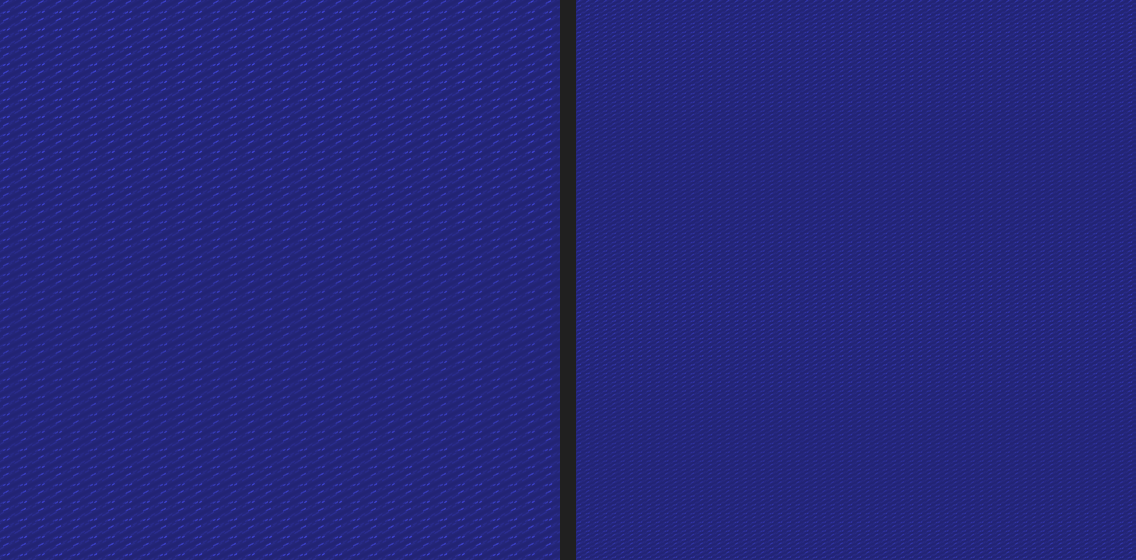
Left: one tile. Right: repeated 2 by 2.
Give the GLSL for this texture, as a WebGL 1 fragment shader.

```glsl
precision highp float;
// Dark blue twill: a square grid of cells, each crossed by two slanted strands.
// Small soft flecks sit in loose clusters along the strands, few of them bright.
// Cell strength varies by a wrapped hash and a slow vertical wave, so it tiles.

uniform vec2 u_resolution;

#define REPEATS 32.0
#define STRANDS 2.0
#define FLECKS 12
#define FLECK_STEP 0.83
#define FLECK_RADIUS 0.046
#define JITTER 0.13
#define BRIGHT_LENGTH 0.04
#define FAINT_LENGTH 0.065
#define WEAR 0.25
#define GROOVE_COLOR vec3(0.135, 0.141, 0.456)
#define STRAND_COLOR vec3(0.142, 0.149, 0.478)
#define FLECK_COLOR vec3(0.245, 0.265, 0.840)

const float TAU = 6.2831853;

float hash(vec2 p) {
  vec3 q = fract(vec3(p.xyx) * 0.1031);
  q += dot(q, q.yzx + 33.33);
  return fract((q.x + q.y) * q.z);
}

// Coverage of a slanted dash; d is the offset from its centre in cell units
float dash(vec2 d, float halfLength, float soft) {
  vec2 e = vec2(max(abs(d.x) - halfLength, 0.0), d.y - d.x / STRANDS);
  return 1.0 - smoothstep(FLECK_RADIUS - soft, FLECK_RADIUS + soft, length(e));
}

void main() {
  vec2 uv = gl_FragCoord.xy / u_resolution;
  vec2 p = uv * REPEATS;
  float soft = max(0.5 * REPEATS / min(u_resolution.x, u_resolution.y), 0.03);

  // Soft ridges along the strands
  float ridge = 0.5 + 0.5 * cos(TAU * (STRANDS * (p.y - 0.15) - p.x));
  vec3 color = mix(GROOVE_COLOR, STRAND_COLOR, smoothstep(0.0, 0.6, ridge));

  // Flecks step back along each strand, scattered a little off its centre
  float glow = 0.0;
  for (int i = 0; i < FLECKS; i++) {
    float n = float(i);
    float strand = mod(n, STRANDS);
    float x = fract(0.44 + floor(n / STRANDS) * FLECK_STEP);
    vec2 center = vec2(x, (x + strand) / STRANDS + 0.15);
    center += JITTER * (vec2(hash(vec2(n, 3.0)), hash(vec2(n, 8.0))) - 0.5);
    vec2 offset = p - center + 0.5;
    vec2 cell = mod(floor(offset), REPEATS);
    float faint = step(3.5, n);
    float strength = mix(1.0 - 0.08 * n, 0.42 - 0.022 * n, faint);
    strength *= 1.0 - WEAR * hash(cell + n * 7.0);
    float halfLength = mix(BRIGHT_LENGTH, FAINT_LENGTH, faint);
    glow = max(glow, strength * dash(fract(offset) - 0.5, halfLength, soft));
  }

  // Flecks are strongest in the upper part
  glow *= 0.85 + 0.15 * cos(TAU * (uv.y - 0.88));
  gl_FragColor = vec4(mix(color, FLECK_COLOR, glow), 1.0);
}
```
